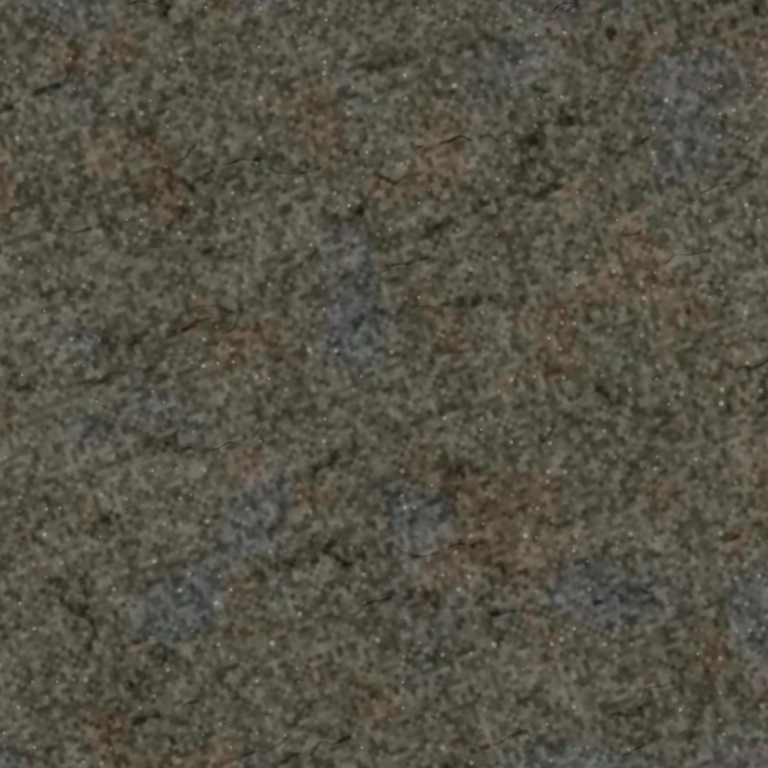
A Shadertoy shader for this texture:

```glsl
const vec3 STONE = vec3(0.334, 0.324, 0.273);
const vec3 BLUE_TINT = vec3(-0.015, 0.0, 0.040);
const vec3 RUST_TINT = vec3(0.026, -0.004, -0.012);
const vec3 CRACK_SHADE = vec3(0.105, 0.105, 0.100);
const vec3 SPECK_LIGHT = vec3(0.17, 0.165, 0.155);

// Integer hash: lattice cell and seed to 0..1
float hash(vec2 cell, float seed) {
    uvec3 v = uvec3(ivec3(vec3(cell, seed)) + 4096);
    uint h = v.x * 1597334677u ^ v.y * 3812015801u ^ v.z * 2798796415u;
    h = (h ^ (h >> 16)) * 2146121005u;
    h = (h ^ (h >> 15)) * 2221713035u;
    h ^= h >> 16;
    return float(h >> 8) / 16777216.0;
}

// Smooth value noise, 0..1
float noise(vec2 p, float seed) {
    vec2 cell = floor(p);
    vec2 f = fract(p);
    f = f * f * (3.0 - 2.0 * f);
    float low = mix(hash(cell, seed), hash(cell + vec2(1, 0), seed), f.x);
    float high = mix(hash(cell + vec2(0, 1), seed), hash(cell + vec2(1, 1), seed), f.x);
    return mix(low, high, f.y);
}

vec2 rotate(vec2 p, float angle) {
    float c = cos(angle), s = sin(angle);
    return vec2(c * p.x + s * p.y, c * p.y - s * p.x);
}

// Brightness offset of the sandy grain, fine and medium octaves
float grain(vec2 p) {
    float fine = noise(rotate(p, 0.35) * 152.0, 1.0) - 0.5;
    float medium = noise(rotate(p, -0.5) * 92.0, 2.0) - 0.5;
    return 0.175 * fine + 0.115 * medium;
}

// Broad uneven shading, stretched along the bedding direction
float mottling(vec2 p) {
    vec2 q = rotate(p, 0.3);
    float broad = noise(q * vec2(7.0, 11.0), 3.0) - 0.5;
    float small = noise(q * vec2(21.0, 34.0), 4.0) - 0.5;
    return 0.035 * broad + 0.055 * small;
}

// Broken hairline cracks: noise contours shown only in patches
float cracks(vec2 p, float seed) {
    vec2 wobble = vec2(noise(p * 60.0, seed + 1.0), noise(p * 60.0, seed + 2.0)) - 0.5;
    vec2 q = rotate(p + 0.014 * wobble, 0.32);
    float contour = abs(noise(q * vec2(9.0, 23.0), seed) - 0.5);
    float line = 1.0 - smoothstep(0.015, 0.075, contour);
    float patches = smoothstep(0.52, 0.78, noise(q * vec2(10.0, 16.0), seed + 3.0));
    float breaks = smoothstep(0.2, 0.6, noise(p * 95.0, seed + 4.0));
    return line * patches * breaks;
}

// Sparse round pale mineral specks, one candidate per cell
float specks(vec2 p, float cells, float density, float seed) {
    vec2 cell = floor(p * cells);
    vec2 centre = 0.3 + 0.4 * vec2(hash(cell, seed), hash(cell, seed + 1.0));
    float radius = mix(0.16, 0.30, hash(cell, seed + 2.0));
    float disc = 1.0 - smoothstep(0.3 * radius, radius, length(fract(p * cells) - centre));
    float strength = mix(0.4, 1.0, hash(cell, seed + 3.0));
    return disc * strength * step(hash(cell, seed + 4.0), density);
}

// Soft coloured stain, 0..1
float stain(vec2 p, float scale, float seed) {
    float n = 0.75 * noise(p * scale, seed) + 0.25 * noise(p * scale * 3.0, seed + 1.0);
    return smoothstep(0.58, 0.85, n);
}

void mainImage(out vec4 fragColor, in vec2 fragCoord) {
    vec2 uv = fragCoord / iResolution.y;

    // Stone body
    vec3 color = STONE + grain(uv) + mottling(uv);

    // Stains and slight hue variation between grains
    color += BLUE_TINT * stain(uv, 9.0, 10.0);
    color += RUST_TINT * stain(rotate(uv, 0.3), 14.0, 20.0);
    float hue = noise(uv * 75.0, 30.0) - 0.5;
    color += hue * vec3(0.022, -0.010, 0.012);

    // Cracks and pale specks
    float crack = max(cracks(uv, 40.0), 0.8 * cracks(uv + 0.37, 50.0));
    color -= CRACK_SHADE * crack;
    color += SPECK_LIGHT * specks(uv, 58.0, 0.13, 60.0) * (1.0 - crack);

    fragColor = vec4(clamp(color, 0.0, 1.0), 1.0);
}
```
